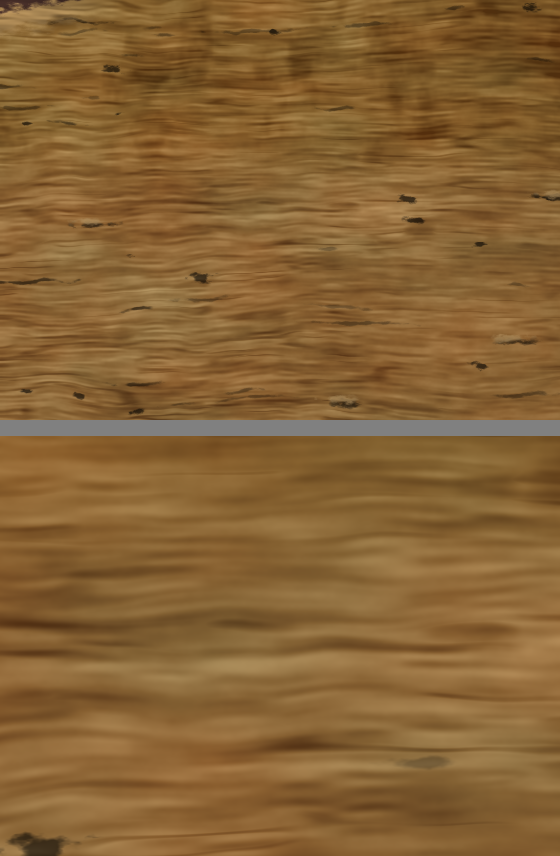
Top: the whole. Bottom: its middle third, enlarged.
Give the GLSL for this texture, as a Shadertoy shader.

```glsl
// Split wood face: wavy horizontal fibres built from stretched noise, lit as
// a shallow relief and broken by many short crevices, with smudges, cracks,
// ragged flecks and splinters on top, and bark in the upper left corner.

#define FIBRES 80.0
#define WAVE 0.06
#define CONTRAST 0.62
#define RELIEF 0.34
#define CREVICES 0.30
#define CRACKS 26
#define FLECKS 15
#define CHIPS 4
#define DARK_WOOD vec3(0.315, 0.185, 0.075)
#define MID_WOOD vec3(0.525, 0.375, 0.192)
#define PALE_WOOD vec3(0.73, 0.59, 0.385)
#define BARK vec3(0.23, 0.15, 0.13)

float hash(vec2 p) {
    vec3 q = fract(p.xyx * vec3(0.1031, 0.1030, 0.0973));
    q += dot(q, q.yzx + 33.33);
    return fract((q.x + q.y) * q.z);
}

float noise(vec2 p) {
    vec2 i = floor(p), f = fract(p);
    f = f * f * (3.0 - 2.0 * f);
    float low = mix(hash(i), hash(i + vec2(1, 0)), f.x);
    float high = mix(hash(i + vec2(0, 1)), hash(i + vec2(1, 1)), f.x);
    return mix(low, high, f.y);
}

float fbm(vec2 p) {
    float sum = 0.0, amp = 0.533;
    for (int i = 0; i < 4; i++) {
        sum += amp * noise(p);
        p = p * 2.03 + 17.7;
        amp *= 0.5;
    }
    return sum;
}

// Bend the grain: strong waves on the left, calmer to the right
vec2 bendGrain(vec2 p) {
    float calm = mix(1.0, 0.5, smoothstep(0.3, 1.2, p.x));
    float bend = noise(p * vec2(2.6, 3.2) + 4.0) - 0.5;
    bend += 0.26 * (noise(p * vec2(8.0, 13.0) + 9.0) - 0.5);
    bend += 0.09 * (noise(p * vec2(24.0, 40.0) + 15.0) - 0.5);
    return vec2(p.x, p.y + WAVE * calm * bend);
}

// Height of the fibres, from wide strands to short fine threads
float fibreHeight(vec2 g) {
    float strands = noise(g * vec2(7.5, FIBRES));
    float threads = noise(g * vec2(19.0, FIBRES * 1.9) + 31.0);
    float bands = noise(g * vec2(4.0, FIBRES * 0.42) + 57.0);
    return 0.42 * strands + 0.33 * threads + 0.25 * bands;
}

// Thin dark gaps: narrow valleys along noise contours, kept in short runs
float gaps(vec2 g, float rows, float seed) {
    float contour = abs(noise(g * vec2(5.0, rows) + seed) - 0.5);
    float runs = smoothstep(0.48, 0.75, noise(g * vec2(11.0, rows * 0.8) + seed * 2.0));
    return runs * (1.0 - smoothstep(0.02, 0.17, contour));
}

vec2 scatter(float id, float seed) {
    return vec2(hash(vec2(id, seed)) * 1.333, hash(vec2(id, seed + 7.0)));
}

// Soft ellipse mask with a ragged outline
float blob(vec2 d, vec2 size, float rag) {
    return 1.0 - smoothstep(0.3, 1.3, length(d / size) + rag);
}

void mainImage(out vec4 fragColor, in vec2 fragCoord) {
    vec2 p = fragCoord / iResolution.y;
    p.x *= 1.3333 * iResolution.y / iResolution.x;
    vec2 g = bendGrain(p);
    float upper = smoothstep(0.5, 0.72, p.y);
    float rag = fbm(p * vec2(48.0, 95.0)) - 0.5;

    // Fibre tone, relief and crevices, softer in the lower right
    float soft = smoothstep(0.65, 1.25, p.x) * smoothstep(0.6, 0.35, p.y);
    float height = fibreHeight(g);
    float slope = height - fibreHeight(g + vec2(0.0, 0.005));
    float grain = CONTRAST * (height - 0.5) + RELIEF * slope;
    float gap = max(gaps(g, 46.0, 5.0), 0.8 * gaps(g, 75.0, 83.0));
    float patchy = smoothstep(0.3, 0.6, fbm(p * vec2(3.0, 6.0) + 37.0));
    grain -= CREVICES * gap * mix(0.45, 1.0, patchy);
    float tone = 0.57 + grain * mix(1.0, 0.6, soft);

    // Broad light and shade, with upright smudges in the upper half
    tone += 0.42 * (fbm(g * vec2(2.6, 6.0) + 21.0) - 0.5);
    tone += 0.11 * (noise(g * vec2(2.5, 17.0) + 3.0) - 0.5);
    tone += 0.16 * (fbm(p * vec2(34.0, 46.0)) - 0.5);
    float smudge = smoothstep(0.5, 0.78, fbm(p * vec2(11.0, 7.0) + 13.0));
    tone -= upper * (0.22 * smudge + 0.03);
    tone -= 0.13 * smoothstep(0.85, 1.33, p.x) * smoothstep(0.55, 0.8, p.y);
    tone -= 0.08 * smoothstep(0.25, 0.0, p.y) * smoothstep(0.6, 1.3, p.x);

    // Wood colour, yellower above and redder in patches
    tone = clamp(tone, 0.0, 1.0);
    vec3 col = mix(DARK_WOOD, MID_WOOD, min(tone * 2.0, 1.0));
    col = mix(col, PALE_WOOD, max(tone * 2.0 - 1.0, 0.0));
    float hue = fbm(g * vec2(5.0, 10.0) + 71.0) - 0.5;
    col += hue * vec3(0.06, -0.02, -0.03);
    col.b -= 0.02 * upper;

    // Longer cracks that follow the grain and fade in and out
    for (int i = 0; i < CRACKS; i++) {
        float id = float(i), size = hash(vec2(id, 19.0));
        vec2 d = g - scatter(id, 3.0);
        d.y += 0.014 * (noise(vec2(p.x * 18.0, id)) - 0.5);
        vec2 extent = vec2(mix(0.02, 0.11, size * size), 0.0045);
        float crack = blob(d, extent, rag * 1.8);
        col *= 1.0 - mix(0.25, 0.55, hash(vec2(id, 23.0))) * crack;
    }

    // Short ragged dark flecks
    for (int i = 0; i < FLECKS; i++) {
        float id = float(i), size = hash(vec2(id, 43.0));
        vec2 extent = mix(vec2(0.012, 0.005), vec2(0.042, 0.014), size * size);
        float fleck = blob(g - scatter(id, 29.0), extent, rag * 3.0);
        col *= 1.0 - 0.6 * fleck;
    }

    // Pale splinters with a shadow below and at one end
    for (int i = 0; i < CHIPS; i++) {
        vec2 d = g - scatter(float(i), 61.0);
        float span = mix(0.025, 0.045, hash(vec2(float(i), 67.0)));
        col *= 1.0 - 0.6 * blob(d + vec2(-0.01, 0.008), vec2(span, 0.008), rag * 2.0);
        float chip = blob(d, vec2(span, 0.009), rag * 2.0);
        col = mix(col, PALE_WOOD * (0.75 + 0.3 * height), 0.75 * chip);
    }

    // Pale sapwood and dark bark in the upper left corner
    float edge = p.y - 0.2 * p.x + 0.05 * rag;
    float sap = smoothstep(0.895, 0.935, edge) * smoothstep(0.32, 0.1, p.x);
    col = mix(col, PALE_WOOD * (0.65 + 0.6 * height - 0.3 * gap), 0.7 * sap);
    float bark = smoothstep(0.965, 0.985, p.y - 0.16 * p.x + 0.04 * rag);
    col = mix(col, BARK * (0.7 + 0.7 * height), bark);

    fragColor = vec4(clamp(col, 0.0, 1.0), 1.0);
}
```
